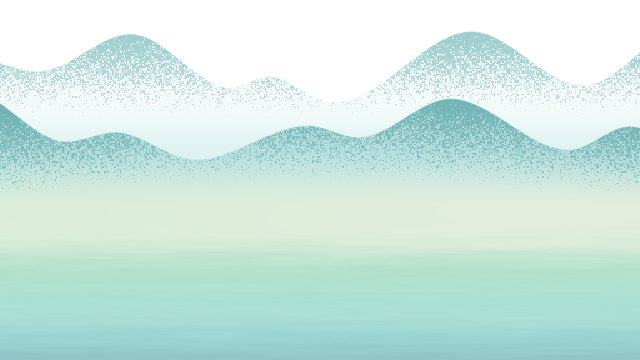
This background is drawn by a WebGL 1 fragment shader. Its source:

```glsl
precision highp float;
// Two misty, grain-shaded mountain ridges above a pale shore and calm water.

uniform vec2 u_resolution;

const vec3 SKY        = vec3(1.00, 1.00, 1.00);
const vec3 VALLEY_FOG = vec3(0.87, 0.95, 0.945);
const vec3 FAR_INK    = vec3(0.60, 0.80, 0.80);
const vec3 NEAR_INK   = vec3(0.44, 0.70, 0.71);
const vec3 MIST       = vec3(0.76, 0.90, 0.89);
const vec3 SHORE      = vec3(0.86, 0.93, 0.85);
const vec3 WARM_SHORE = vec3(0.885, 0.93, 0.865);
const vec3 SHALLOWS   = vec3(0.70, 0.88, 0.805);
const vec3 WATER      = vec3(0.67, 0.875, 0.83);
const vec3 DEEP       = vec3(0.60, 0.83, 0.83);
const vec3 DEEPEST    = vec3(0.57, 0.78, 0.79);

const float GRAIN_ROWS     = 288.0;             // grain cells per canvas height
const float GRAIN_CONTRAST = 0.6;
const vec2  FAR_FADE       = vec2(0.64, 0.97);  // heights of no grain, full grain
const vec2  NEAR_FADE      = vec2(0.465, 0.78);
const float SIDE_DROP      = 0.05;              // grain sinks lower at the sides
const vec2  RIPPLE_SCALE   = vec2(9.0, 120.0);
const float RIPPLE_SHIFT   = 0.022;
const float RIPPLE_TINT    = 0.018;

float hash(vec2 p) {
  return fract(sin(dot(p, vec2(12.9898, 78.233))) * 43758.5);
}

float noise(vec2 p) {
  vec2 cell = floor(p), f = fract(p);
  f = f * f * (3.0 - 2.0 * f);
  float low  = mix(hash(cell), hash(cell + vec2(1.0, 0.0)), f.x);
  float high = mix(hash(cell + vec2(0.0, 1.0)), hash(cell + 1.0), f.x);
  return mix(low, high, f.y);
}

// Eases the ridge to a new height between two positions.
float slope(float height, float x, float from, float to, float target) {
  return mix(height, target, smoothstep(from, to, x));
}

float farRidge(float x) {
  float h = slope(0.852, x, -0.065, 0.059, 0.801);
  h = slope(h, x, 0.059, 0.204, 0.905);
  h = slope(h, x, 0.204, 0.362, 0.755);
  h = slope(h, x, 0.362, 0.419, 0.787);
  h = slope(h, x, 0.419, 0.523, 0.715);
  h = slope(h, x, 0.523, 0.737, 0.912);
  h = slope(h, x, 0.737, 0.911, 0.762);
  return slope(h, x, 0.911, 1.081, 0.935);
}

float nearRidge(float x) {
  float h = slope(0.750, x, -0.052, 0.104, 0.606);
  h = slope(h, x, 0.104, 0.180, 0.632);
  h = slope(h, x, 0.180, 0.306, 0.556);
  h = slope(h, x, 0.306, 0.482, 0.650);
  h = slope(h, x, 0.482, 0.560, 0.618);
  h = slope(h, x, 0.560, 0.704, 0.725);
  h = slope(h, x, 0.704, 0.889, 0.583);
  h = slope(h, x, 0.889, 0.983, 0.648);
  return slope(h, x, 0.983, 1.042, 0.630);
}

// Stippled shading that thins out into scattered dots.
float grain(float density, float random) {
  float stipple = smoothstep(random, random + 0.15, density * 1.15);
  return mix(density, stipple, GRAIN_CONTRAST);
}

// Mist, shore and water, from the near ridge down to the lower edge.
vec3 lowland(vec2 uv) {
  float ripple = 0.65 * noise(uv * RIPPLE_SCALE)
               + 0.35 * noise(uv * RIPPLE_SCALE * 2.3 + 17.0) - 0.5;
  float wet = smoothstep(0.42, 0.30, uv.y);
  float y = uv.y + ripple * RIPPLE_SHIFT * wet;

  vec3 shore = mix(SHORE, WARM_SHORE, smoothstep(0.1, 0.75, uv.x));
  vec3 color = mix(MIST, shore, smoothstep(0.58, 0.42, y));
  color = mix(color, SHALLOWS, smoothstep(0.36, 0.235, y));
  color = mix(color, WATER, smoothstep(0.25, 0.14, y));
  color = mix(color, DEEP, smoothstep(0.13, 0.05, y));
  color = mix(color, DEEPEST, smoothstep(0.06, 0.0, y));
  return color + ripple * RIPPLE_TINT * wet;
}

void main() {
  vec2 uv = gl_FragCoord.xy / u_resolution;
  float pixel = 1.0 / u_resolution.y;
  vec2 cell = floor(gl_FragCoord.xy * GRAIN_ROWS / u_resolution.y);
  float side = 2.0 * uv.x - 1.0;
  float grainHeight = uv.y + SIDE_DROP * side * side;

  // Far mountains dissolving into valley fog
  float farDensity = smoothstep(FAR_FADE.x, FAR_FADE.y, uv.y);
  vec3 farColor = mix(SKY, VALLEY_FOG, smoothstep(0.77, 0.56, uv.y));
  farColor = mix(farColor, FAR_INK, grain(farDensity, hash(cell)));

  // Near mountains dissolving into the shore
  float nearDensity = smoothstep(NEAR_FADE.x, NEAR_FADE.y, grainHeight);
  vec3 nearColor = mix(lowland(uv), NEAR_INK, grain(nearDensity, hash(cell + 71.0)));

  // Layers with softened ridge lines
  vec3 color = mix(SKY, farColor, smoothstep(-pixel, pixel, farRidge(uv.x) - uv.y));
  color = mix(color, nearColor, smoothstep(-pixel, pixel, nearRidge(uv.x) - uv.y));
  gl_FragColor = vec4(color, 1.0);
}
```
